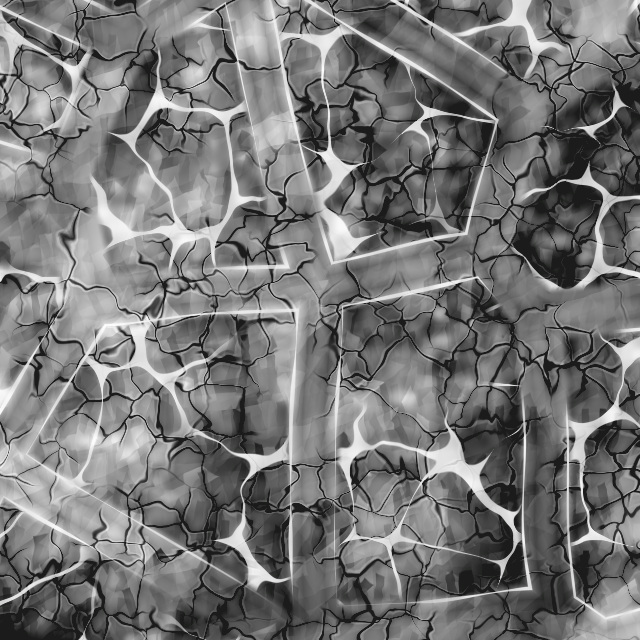
A WebGL 1 fragment shader for this texture:

```glsl
precision highp float;
// Grey painted stone: angular brush dabs, dark hairline cracks, islands netted with white veins.
uniform vec2 u_resolution;

#define ISLAND_SCALE 2.3
#define ISLAND_GAP 0.035
#define VEIN_SCALE 7.5
#define VEIN_WIDTH 0.0042
#define CRACK_SCALE 9.0
#define CRACK_WIDTH 0.0015
#define DAB_SCALE 6.0
#define DAB_ANGLE 0.5
#define DARK_CENTRE vec2(0.78, 0.66)
#define BASE_TONE 0.55
#define CONTRAST 1.12
#define EDGE 0.0011

vec2 hash2(vec2 p) {
  vec3 q = fract(p.xyx * vec3(0.1031, 0.1030, 0.0973));
  q += dot(q, q.yzx + 33.33);
  return fract((q.xx + q.yz) * q.zy);
}

// Two independent channels of value noise
vec2 noise2(vec2 p) {
  vec2 i = floor(p), f = fract(p);
  f = f * f * (3.0 - 2.0 * f);
  vec2 low = mix(hash2(i), hash2(i + vec2(1, 0)), f.x);
  vec2 high = mix(hash2(i + vec2(0, 1)), hash2(i + vec2(1, 1)), f.x);
  return mix(low, high, f.y);
}

mat2 turn(float a) { return mat2(cos(a), sin(a), -sin(a), cos(a)); }

vec2 warp(vec2 p, float frequency, float amount) {
  return p + amount * (noise2(p * frequency + 40.0) - 0.5);
}

vec2 site(vec2 cell) { return cell + 0.1 + 0.8 * hash2(cell + 71.0); }

// Voronoi: x = border distance, y = border distance webbed at junctions, zw = cell
vec4 cells(vec2 p) {
  vec2 base = floor(p), home = base;
  float nearest = 9.0;
  for (int y = -1; y <= 1; y++)
  for (int x = -1; x <= 1; x++) {
    vec2 cell = base + vec2(x, y);
    vec2 d = site(cell) - p;
    if (dot(d, d) < nearest) { nearest = dot(d, d); home = cell; }
  }
  vec2 own = site(home);
  float border = 9.0, web = 1e-6;
  for (int y = -2; y <= 2; y++)
  for (int x = -2; x <= 2; x++) {
    if (x == 0 && y == 0) continue;
    vec2 other = site(home + vec2(x, y));
    float d = dot(0.5 * (own + other) - p, normalize(other - own));
    border = min(border, d);
    web += exp(-14.0 * d);
  }
  return vec4(border, -log(web) / 14.0, home);
}

// Broad tones that the dabs pick their paint from
float paint(vec2 p) {
  return BASE_TONE + 0.36 * (noise2(p * 5.0).x - 0.5) + 0.38 * (noise2(p * 18.0).y - 0.5);
}

// Layers of overlapping skewed dabs, from large to small
float dabs(vec2 p, float detail) {
  float tone = paint(p), scale = DAB_SCALE;
  for (int i = 0; i < 6; i++) {
    float layer = float(i);
    mat2 spin = turn(DAB_ANGLE + 1.1 * mod(layer, 2.0));
    vec2 stretch = scale * vec2(0.6, 1.0);
    vec2 q = (warp(p, scale * 3.0, 0.12 / scale) * spin) * stretch;
    for (int y = -1; y <= 1; y++)
    for (int x = -1; x <= 1; x++) {
      vec2 cell = floor(q) + vec2(x, y);
      vec2 place = hash2(cell + 17.0 * layer), kind = hash2(cell + 17.0 * layer + 203.0);
      vec2 centre = cell + place;
      vec2 size = vec2(0.5 + 0.3 * kind.y, 0.2 + 0.2 * place.x);
      vec2 d = turn((kind.x - 0.5) * 1.3) * (q - centre);
      d.x += d.y * (place.y - 0.5) * 0.6;
      vec2 e = abs(d) - size;
      float cover = smoothstep(EDGE, -EDGE, max(e.x, e.y) / scale);
      if (cover > 0.0 && kind.y > 0.25) {
        float colour = paint(spin * (centre / stretch)) + 0.3 * (place.x - 0.5);
        float fade = 0.55 + 0.35 * d.x / size.x;
        tone = mix(tone, colour, cover * fade * (i < 3 ? 0.85 : detail));
      }
    }
    scale *= 1.45;
  }
  return tone;
}

// Jagged broken crack: dark line, soft shadow and a pale rim on one side
float crack(vec2 p, float scale, float presence) {
  vec2 q = warp(warp(p, 24.0, 0.035), 75.0, 0.012);
  vec4 c = cells(q * scale + scale);
  float d = c.x / scale;
  vec2 n = noise2(p * 11.0 + scale);
  float open = smoothstep(0.62, 0.42, n.x - presence);
  float line = smoothstep(EDGE, -EDGE, d - CRACK_WIDTH * (0.3 + 1.2 * n.y));
  float rim = step(0.5, hash2(c.zw).x) * smoothstep(0.002, 0.003, d) * smoothstep(0.007, 0.004, d);
  return open * (0.12 * rim - 0.36 * line - 0.12 * exp(-d * 110.0));
}

void main() {
  vec2 p = gl_FragCoord.xy / min(u_resolution.x, u_resolution.y);
  vec2 broad = noise2(p * 4.5 + 9.0), mid = noise2(p * 13.0 + 5.0), fine = noise2(p * 45.0);

  // Islands: straight-sided plates with plain stone between them
  vec4 plate = cells(warp(p, 6.0, 0.02) * ISLAND_SCALE + 3.0);
  float rimDist = plate.x / ISLAND_SCALE - ISLAND_GAP;
  float exists = step(0.15, hash2(plate.zw + 5.0).y);
  float inside = exists * smoothstep(-0.004, 0.012, rimDist);
  vec2 away = p - DARK_CENTRE;
  float rough = inside * (0.25 + 0.75 * exp(-14.0 * dot(away, away)));

  float tone = dabs(p, 0.4 + 0.45 * inside) + 0.04 * (1.0 - inside);
  tone += rough * (0.5 * (mid.x - 0.5) + 0.35 * (fine.x - 0.5) - 0.1);
  tone += inside * 0.22 * smoothstep(0.55, 0.9, 0.6 * mid.y + 0.4 * fine.y);

  // Smoky bands along the plate outlines
  tone -= exists * 0.2 * broad.y * exp(-abs(rimDist + 0.018) * 80.0);
  tone -= inside * 0.22 * mid.x * exp(-max(rimDist, 0.0) * 28.0);

  tone += crack(p, CRACK_SCALE, 0.06 + 0.2 * rough);
  tone += crack(p + 0.37, CRACK_SCALE * 1.9, -0.06 + 0.35 * rough);
  tone = 0.5 + (tone - 0.5) * CONTRAST;

  // White veins: webbed net inside, sharp broken line on the outline
  vec2 q = warp(warp(p, 9.0, 0.05), 38.0, 0.012);
  float net = cells(q * VEIN_SCALE + 20.0).y / VEIN_SCALE;
  float netMask = inside * smoothstep(0.28, 0.45, broad.x);
  float netLine = smoothstep(EDGE, -EDGE, net - VEIN_WIDTH * (1.7 * mid.y - 0.5));
  float outline = abs(rimDist);
  float outMask = exists * smoothstep(0.35, 0.5, broad.y);
  float outLine = smoothstep(EDGE, -EDGE, outline - VEIN_WIDTH * (0.9 * mid.x - 0.05));
  tone -= netMask * 0.2 * exp(-max(net, 0.0) * 45.0);
  tone += netMask * 0.42 * mid.y * exp(-max(net, 0.0) * 150.0);
  tone += outMask * 0.25 * mid.x * exp(-outline * 150.0);
  float white = max(netMask * netLine, outMask * outLine);
  tone = mix(tone, 0.86 + 0.14 * fine.y, white * (0.75 + 0.25 * fine.x));

  tone = clamp(tone, 0.1, 1.0);
  gl_FragColor = vec4(tone, tone + 0.006 * (1.0 - tone), tone, 1.0);
}
```
